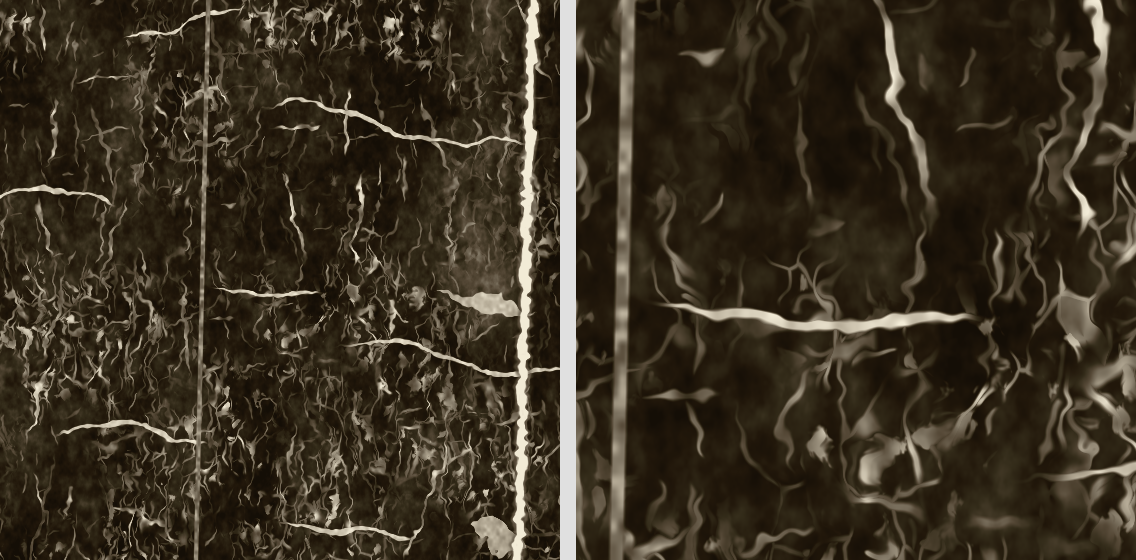
Left, the full canvas; right, a detail of the centre.
Reproduce this texture procedurally as a WebGL 2 fragment shader.

```glsl
#version 300 es
precision highp float;
// Dark brown marble with pale broken veins and two upright seams.

uniform vec2 u_resolution;
out vec4 fragColor;

vec2 hash2(vec2 p) {
  vec3 q = fract(p.xyx * vec3(0.1031, 0.1030, 0.0973));
  q += dot(q, q.yzx + 33.33);
  return fract((q.xx + q.yz) * q.zy);
}

float noise(vec2 p) {
  vec2 i = floor(p), f = fract(p);
  f = f * f * (3.0 - 2.0 * f);
  float low = mix(hash2(i).x, hash2(i + vec2(1, 0)).x, f.x);
  float high = mix(hash2(i + vec2(0, 1)).x, hash2(i + vec2(1, 1)).x, f.x);
  return mix(low, high, f.y);
}

float fbm(vec2 p) {
  float sum = 0.0, amp = 0.5;
  for (int i = 0; i < 4; i++) {
    sum += amp * noise(p);
    p = mat2(1.6, 1.2, -1.2, 1.6) * p + 7.3;
    amp *= 0.5;
  }
  return sum / 0.9375;
}

// Layered sines plus fine jitter bend straight features.
vec2 bend(vec2 p) {
  vec2 wave = sin(p.yx * vec2(23.0, 19.0) + 2.0 * sin(p * 11.0));
  wave += 0.5 * sin(p.yx * vec2(61.0, 53.0) + p * 17.0);
  vec2 jitter = vec2(noise(p * 48.0), noise(p * 48.0 + 31.0)) - 0.5;
  vec2 crumble = vec2(noise(p * 115.0), noise(p * 115.0 + 57.0)) - 0.5;
  return p + 0.005 * wave + 0.012 * jitter + 0.0065 * crumble;
}

// Gap between the two nearest cell points: zero along cell borders.
float cellBorder(vec2 p) {
  vec2 cell = floor(p);
  float first = 9.0, second = 9.0;
  for (int y = -1; y <= 1; y++)
    for (int x = -1; x <= 1; x++) {
      vec2 id = cell + vec2(x, y);
      float d = length(id + hash2(id) - p);
      second = min(second, max(first, d));
      first = min(first, d);
    }
  return second - first;
}

float line(float dist, float halfWidth, float soft) {
  return 1.0 - smoothstep(halfWidth - soft, halfWidth + soft, dist);
}

// Tapered strokes, one per grid cell, mostly upright.
float strokes(vec2 uv, vec2 grid, float density, float halfWidth, float soft) {
  vec2 cell = floor(uv * grid);
  float sum = 0.0;
  for (int y = -1; y <= 1; y++)
    for (int x = -1; x <= 1; x++) {
      vec2 id = cell + vec2(x, y);
      vec2 a = hash2(id + 17.0), b = hash2(id + 71.0), c = hash2(id + 139.0);
      float angle = (a.x - 0.5) * 0.7 + step(0.8, c.y) * 1.3;
      vec2 p = uv - (id + 0.25 + 0.5 * b) / grid;
      p = mat2(cos(angle), sin(angle), -sin(angle), cos(angle)) * p;
      float t = abs(p.y) * max(grid.x, grid.y) / mix(0.3, 0.9, a.y);
      float w = halfWidth * (1.0 - 0.7 * t * t);
      float v = line(abs(p.x), w, soft) * (1.0 - smoothstep(0.7, 1.0, t));
      sum = max(sum, v * step(c.x, density) * mix(0.4, 1.0, b.y));
    }
  return sum;
}

// Long wandering veins that run across the slab.
float crossVeins(vec2 uv, float soft) {
  float sum = 0.0;
  for (int i = 0; i < 7; i++) {
    float k = float(i);
    vec2 h = hash2(vec2(k + 3.0, 47.0));
    float x = uv.x - fract(k * 0.618 + 0.62);
    float t = abs(x) / mix(0.1, 0.27, h.x);
    float y = (k + 0.35 + 0.4 * h.y) / 7.0 + (h.y - 0.6) * 0.4 * x
            + 0.016 * sin(x * 17.0 + k * 2.0) + 0.004 * sin(x * 53.0 + k);
    float w = 0.0042 * (1.0 - 0.6 * t * t) * (0.5 + noise(uv * 45.0));
    sum = max(sum, line(abs(uv.y - y), w, soft) * (1.0 - smoothstep(0.8, 1.0, t)));
  }
  return sum;
}

// Leaning upright seam from a bottom x to a top x.
float seam(vec2 uv, float bottom, float top, float halfWidth, float soft) {
  return line(abs(uv.x - mix(bottom, top, uv.y)), halfWidth, soft);
}

float shard(vec2 p, vec2 size, float slope, float soft) {
  p.y -= slope * p.x;
  return line((abs(p.x) / size.x + abs(p.y) / size.y) * size.y, size.y, soft);
}

// Level 0 is the darkest stone, 5 the palest vein.
vec3 stoneColor(float level) {
  vec3 c = mix(vec3(0.13, 0.09, 0.04), vec3(0.20, 0.17, 0.10), clamp(level, 0.0, 1.0));
  c = mix(c, vec3(0.33, 0.28, 0.21), clamp(level - 1.0, 0.0, 1.0));
  c = mix(c, vec3(0.48, 0.44, 0.37), clamp(level - 2.0, 0.0, 1.0));
  c = mix(c, vec3(0.70, 0.66, 0.58), clamp(level - 3.0, 0.0, 1.0));
  c = mix(c, vec3(0.95, 0.92, 0.84), clamp(level - 4.0, 0.0, 1.0));
  return c * (1.0 + 0.4 * clamp(level, -1.0, 0.0));
}

void main() {
  vec2 uv = gl_FragCoord.xy / u_resolution;
  float soft = max(0.0014, 0.7 / u_resolution.y);
  vec2 p = bend(uv);

  // Mottled ground with a browner band beside the right seam
  float band = exp(-pow((uv.x - 0.87) / 0.07, 2.0)) * smoothstep(0.15, 0.5, uv.y);
  float level = 0.2 + 3.0 * (fbm(uv * vec2(9.0, 6.0)) - 0.5);
  level += 2.6 * (fbm(uv * vec2(70.0, 50.0)) - 0.5) + 1.1 * band;

  // Broken cellular web and pale crumbs
  float patches = smoothstep(0.34, 0.56, fbm(uv * vec2(8.0, 5.0) + 19.0)) * (1.0 - 0.7 * band);
  float gaps = smoothstep(0.38, 0.62, noise(uv * vec2(38.0, 24.0) + 5.0));
  float fineGaps = smoothstep(0.4, 0.65, noise(uv * vec2(52.0, 36.0) + 83.0));
  float web = line(cellBorder(p * vec2(20.0, 9.0)), 0.06, 0.04);
  float fineWeb = line(cellBorder(p * vec2(42.0, 24.0) + 9.0), 0.1, 0.07);
  float crumbs = smoothstep(0.62, 0.74, fbm(p * vec2(62.0, 44.0)));
  float veins = max(0.85 * web * gaps, 0.65 * fineWeb * fineGaps) * patches;
  veins = max(veins, 0.8 * crumbs * patches);

  // Scattered strokes whose paleness flickers along their length
  veins = max(veins, strokes(p, vec2(7.0, 6.0), 0.65, 0.0036, soft));
  veins = max(veins, 0.8 * strokes(p + 0.37, vec2(15.0, 12.0), 0.6, 0.0026, soft));
  veins = max(veins, 0.65 * strokes(p + 0.71, vec2(30.0, 22.0), 0.5, 0.0021, soft));
  veins *= 0.5 + 0.8 * noise(uv * vec2(85.0, 65.0));

  // Long veins and shards
  veins = max(veins, 0.97 * crossVeins(uv + 0.6 * (p - uv), soft));
  veins = max(veins, 0.85 * shard(p - vec2(0.87, 0.46), vec2(0.09, 0.02), -0.25, soft));
  veins = max(veins, 0.85 * shard(p - vec2(0.89, 0.04), vec2(0.05, 0.04), -0.5, soft));
  level = mix(level, 5.0, min(veins, 1.0) * (0.85 + 0.15 * noise(uv * 110.0)));

  // Thin tan seam and broad ragged white seam
  float grain = noise(uv * vec2(180.0, 150.0));
  level = mix(level, 2.4 + 1.5 * grain, seam(uv, 0.35, 0.372, 0.0042, soft));
  vec2 ragged = uv + vec2(0.012 * (noise(uv * vec2(70.0, 110.0)) - 0.5), 0.0);
  level = mix(level, 2.8, 0.7 * seam(ragged, 0.925, 0.952, 0.0135, 0.003));
  level = mix(level, 5.2, seam(ragged, 0.925, 0.952, 0.0082, 0.002));

  fragColor = vec4(stoneColor(level + 0.6 * (grain - 0.5)), 1.0);
}
```
